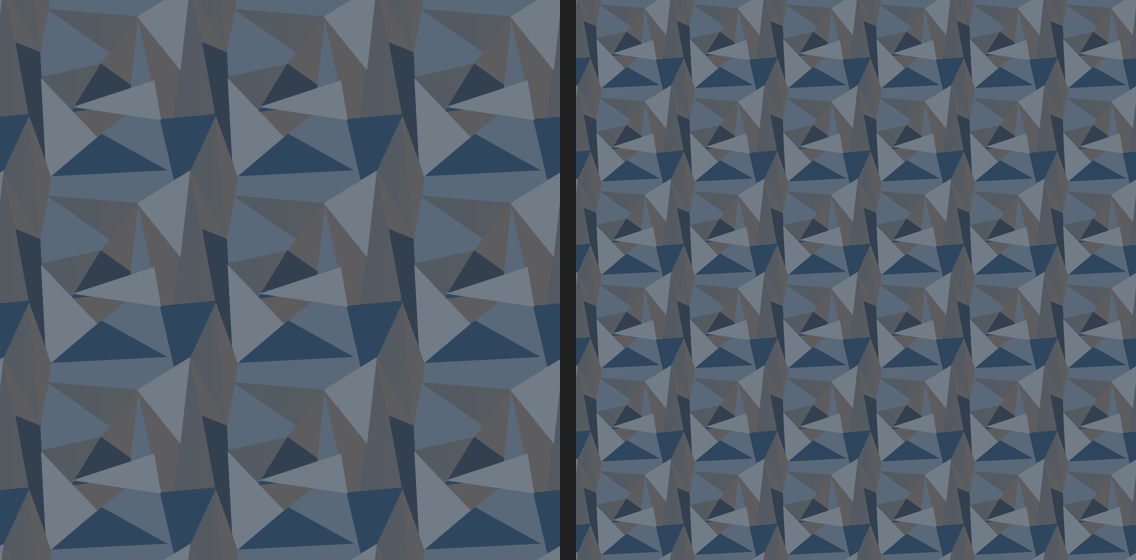
Left: one tile. Right: repeated 2 by 2.
Give the GLSL for this pattern, as a Shadertoy shader.

```glsl
// Seamless low-poly facets in slate, steel and navy, repeated on a square grid.

const float REPEATS = 3.0;      // whole tiles across and down
const float TILE = 256.0;       // tile size in design units, y pointing down
const vec2 NEXT_X = vec2(TILE, 0.0);
const vec2 NEXT_Y = vec2(0.0, TILE);

const vec3 STEEL = vec3(0.350, 0.410, 0.475);
const vec3 LIGHT = vec3(0.445, 0.485, 0.530);
const vec3 SLATE = vec3(0.322, 0.352, 0.382);
const vec3 WARM  = vec3(0.365, 0.365, 0.375);
const vec3 BLUE  = vec3(0.180, 0.275, 0.370);
const vec3 NAVY  = vec3(0.195, 0.250, 0.315);
const vec3 SLATE_DRIFT = vec3(0.018, 0.005, -0.006); // tint from left to right

// Mesh corners
const vec2 APEX     = vec2(189.0, 23.0);
const vec2 CREST    = vec2(260.0, -21.0);
const vec2 NOTCH    = vec2(247.0, 95.0);
const vec2 FOOT     = vec2(238.5, 163.0);
const vec2 KNEE     = vec2(220.0, 164.0);
const vec2 HUB      = vec2(296.0, 157.0);
const vec2 SHOULDER = vec2(278.0, 59.0);
const vec2 ELBOW    = vec2(310.5, 72.0);
const vec2 HEEL     = vec2(319.0, 220.0);
const vec2 RIM      = vec2(66.0, 13.0);
const vec2 BASE     = vec2(70.0, 241.0);
const vec2 FLANK    = vec2(57.0, 109.0);
const vec2 DIP      = vec2(132.5, 188.0);
const vec2 PEAK     = vec2(138.5, 88.0);
const vec2 BEAK     = vec2(102.5, 146.5);
const vec2 CHIN     = vec2(98.5, 153.0);
const vec2 WING     = vec2(211.0, 111.0);
const vec2 KEEL     = vec2(239.0, 246.0);

// Painting state
vec2 tilePoint;
float pixelSize;
vec3 paint;

// Signed distance to the line from a to b
float edgeDistance(vec2 p, vec2 a, vec2 b) {
    vec2 e = normalize(b - a);
    return dot(p - a, vec2(e.y, -e.x));
}

// Convex quad, wrapped to the copy nearest to the point
void facet(vec2 a, vec2 b, vec2 c, vec2 d, vec3 color) {
    vec2 low = min(min(a, b), min(c, d));
    vec2 high = max(max(a, b), max(c, d));
    vec2 center = 0.5 * (low + high);
    vec2 p = tilePoint - center;
    p += center - TILE * round(p / TILE);

    float winding = sign((b.x - a.x) * (c.y - a.y) - (b.y - a.y) * (c.x - a.x));
    float dist = max(
        max(winding * edgeDistance(p, a, b), winding * edgeDistance(p, b, c)),
        max(winding * edgeDistance(p, c, d), winding * edgeDistance(p, d, a)));

    if (color == SLATE) {
        color += SLATE_DRIFT * clamp((p.x - low.x) / (high.x - low.x), 0.0, 1.0);
    }
    // Coverage reaches one on the edge itself, so neighbours leave no gap
    paint = mix(paint, color, clamp(1.0 - dist / pixelSize, 0.0, 1.0));
}

// Triangle
void facet(vec2 a, vec2 b, vec2 c, vec3 color) {
    facet(a, b, c, 0.5 * (c + a), color);
}

void mainImage(out vec4 fragColor, in vec2 fragCoord) {
    vec2 uv = fragCoord / iResolution.xy;
    tilePoint = TILE * fract(REPEATS * vec2(uv.x, 1.0 - uv.y));
    pixelSize = TILE * REPEATS / min(iResolution.x, iResolution.y);
    paint = STEEL;

    // Upper fan
    facet(RIM, APEX, vec2(151.5, 72.0), SLATE);
    facet(FLANK - vec2(0.0, 3.0), PEAK, CHIN, SLATE);
    facet(APEX, PEAK, vec2(178.5, 118.0), WARM);
    facet(APEX, NOTCH, FOOT, KNEE, WARM);

    // Tall spine
    facet(CREST, FOOT, HUB, SHOULDER, SLATE);
    facet(HUB - NEXT_Y, CREST, ELBOW, SLATE);
    facet(CREST, SHOULDER, ELBOW, WARM);
    facet(HUB - NEXT_Y, ELBOW, RIM + NEXT_X, BASE + NEXT_X - NEXT_Y, WARM);
    facet(SHOULDER, ELBOW, HEEL, HUB, NAVY);

    // Lower blues
    facet(KNEE, HUB, CREST + NEXT_Y, KEEL, BLUE);
    facet(vec2(139.0, 184.0), vec2(227.0, 233.0), BASE, BLUE);

    // Central shard
    facet(CHIN, vec2(125.0, 149.5), vec2(172.0, 157.0), DIP, WARM);
    facet(PEAK, vec2(179.0, 117.0), vec2(178.0, 122.0), BEAK, NAVY);
    facet(BEAK, vec2(125.0, 149.5), CHIN, BLUE);

    // Bright facets
    facet(FLANK, DIP, BASE, HEEL - NEXT_X, LIGHT);
    facet(BEAK, WING, KNEE, LIGHT);
    facet(APEX, CREST, NOTCH, LIGHT);

    fragColor = vec4(paint, 1.0);
}
```
